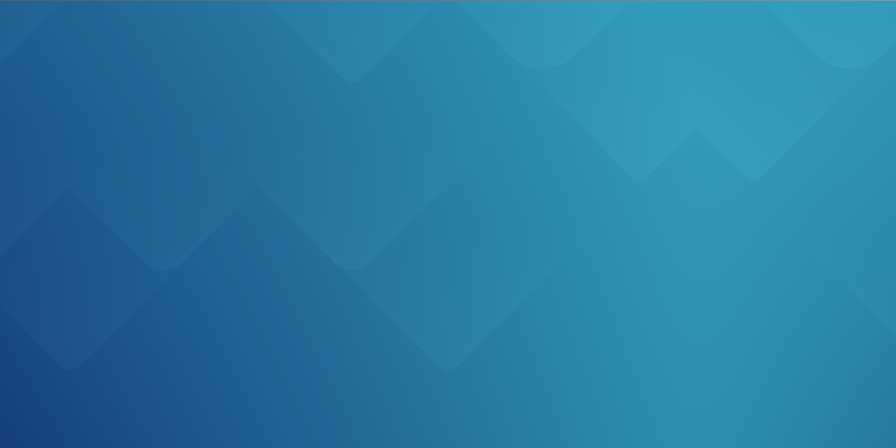
Give the GLSL for this background, as a Shadertoy shader.

```glsl
// Lengths are in canvas heights, so x spans 0 to 2.
const vec3 DEEP_BLUE = vec3(0.08, 0.24, 0.47);
const vec3 BRIGHT_TEAL = vec3(0.19, 0.60, 0.73);
const vec3 VEIL_TINT = vec3(0.016, 0.022, 0.018);
const vec3 RIM_TINT = vec3(0.014, 0.016, 0.014);
const vec3 BORDER_LEFT = vec3(0.32, 0.38, 0.43);
const vec3 BORDER_RIGHT = vec3(0.55, 0.58, 0.62);
const float CREST_X = 1.56;
const float CREST_SOFTNESS = 0.07;
const float VEIL_HEIGHT = 0.36;
const float RIM_WIDTH = 0.003;
const float BORDER_WIDTH = 0.0026;

// Brightness climbs from the lower left to a crest, then falls to the right
float gradientLevel(vec2 p) {
    float past = p.x - CREST_X;
    float excess = 0.5 * (past + sqrt(past * past + CREST_SOFTNESS * CREST_SOFTNESS));
    float x = p.x - excess;
    float rise = 0.02 + 0.57 * x + 0.34 * p.y * (1.0 - 0.5 * x / CREST_X);
    float fall = excess * mix(0.6, 0.1, p.y);
    return clamp(min(rise, 1.02) - fall, 0.0, 1.02);
}

// Signed distance to an upward-opening right-angled wedge with a rounded tip
float wedgeDistance(vec2 p, float radius) {
    p.y -= radius;
    vec2 q = vec2(p.x - p.y, -p.x - p.y) * 0.70710678;
    return length(max(q, 0.0)) + min(max(q.x, q.y), 0.0) - radius;
}

// A row of evenly spaced wedges, merged and fading upwards: x veil, y rim
vec2 wedgeRow(vec2 p, vec2 firstTip, float spacing, int count, float radius) {
    float d = 1e3;
    for (int i = 0; i < count; i++) {
        vec2 tip = firstTip + vec2(spacing * float(i), 0.0);
        d = min(d, wedgeDistance(p - tip, radius));
    }
    float pixel = 1.0 / iResolution.y;
    float fade = 1.0 - smoothstep(0.0, VEIL_HEIGHT, p.y - firstTip.y);
    float veil = 1.0 - smoothstep(-pixel, pixel, d);
    float rim = 1.0 - smoothstep(0.0, RIM_WIDTH + pixel, abs(d));
    return vec2(veil, rim * 0.6) * fade;
}

void mainImage(out vec4 fragColor, in vec2 fragCoord) {
    vec2 p = fragCoord / iResolution.y;
    vec3 color = mix(DEEP_BLUE, BRIGHT_TEAL, gradientLevel(p));

    // Translucent wedge rows, from top to bottom
    vec2 light = wedgeRow(p, vec2(1.211, 0.848), 0.685, 2, 0.10);
    light += wedgeRow(p, vec2(-0.055, 0.818), 0.841, 2, 0.03);
    light += wedgeRow(p, vec2(1.427, 0.600), 0.255, 2, 0.025);
    light += wedgeRow(p, vec2(-0.057, 0.400), 0.4215, 3, 0.06);
    light += wedgeRow(p, vec2(0.156, 0.176), 0.844, 2, 0.03);
    light += wedgeRow(p, vec2(2.090, 0.176), 0.0, 1, 0.03);
    color += VEIL_TINT * light.x + RIM_TINT * light.y;

    // Thin pale border along the top
    float pixel = 1.0 / iResolution.y;
    float border = smoothstep(-0.5 * pixel, 0.5 * pixel, p.y - 1.0 + BORDER_WIDTH);
    vec3 borderColor = mix(BORDER_LEFT, BORDER_RIGHT, fragCoord.x / iResolution.x);
    color = mix(color, borderColor, border);

    fragColor = vec4(color, 1.0);
}
```
